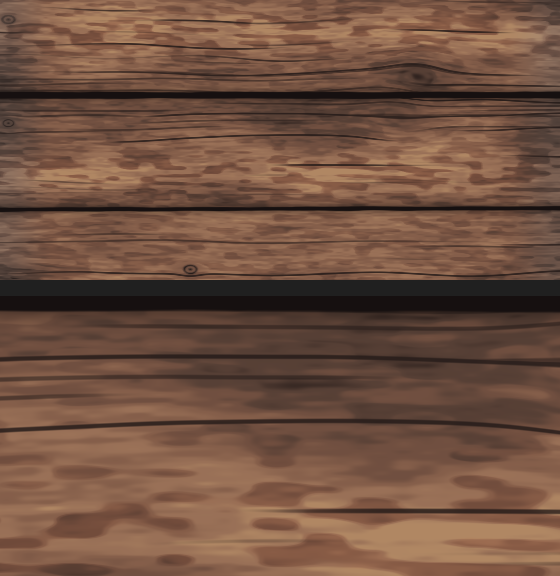
Top, the full canvas; bottom, a detail of the centre.
Give the GLSL for this texture, as a WebGL 1 fragment shader.

```glsl
precision highp float;
// Three weathered wooden planks lying horizontally, parted by two dark gaps.
// Stretched noise gives fibres and flakes, jittered rows give drying cracks,
// and knots bend the grain coordinate so that every layer flows around them.
uniform vec2 u_resolution;

// Palette, dark to light
const vec3 GAP_COLOR = vec3(0.085, 0.062, 0.062);
const vec3 CRACK     = vec3(0.15, 0.11, 0.10);
const vec3 UMBER     = vec3(0.34, 0.25, 0.21);
const vec3 BROWN     = vec3(0.44, 0.31, 0.25);
const vec3 CHESTNUT  = vec3(0.52, 0.37, 0.29);
const vec3 TAN       = vec3(0.60, 0.44, 0.34);
const vec3 STRAW     = vec3(0.69, 0.53, 0.39);

// Layout: canvas height is 1
const float HIGH_GAP = 0.660;
const float LOW_GAP  = 0.254;
const float HIGH_GAP_HALF = 0.0105;
const float LOW_GAP_HALF  = 0.0060;
const int   KNOTS = 5;

// Wear
const float BASE_TONE  = 0.555;
const float BROAD_AMT  = 0.60;
const float FLAKE_AMT  = 0.30;
const float FIBRE_AMT  = 0.36;
const float CRACK_HALF = 0.0013;

float hash(vec2 p) {
  vec3 q = fract(vec3(p.xyx) * 0.1031);
  q += dot(q, q.yzx + 33.33);
  return fract((q.x + q.y) * q.z);
}

float noise(vec2 p) {
  vec2 i = floor(p), f = fract(p);
  f = f * f * (3.0 - 2.0 * f);
  return mix(mix(hash(i), hash(i + vec2(1.0, 0.0)), f.x),
             mix(hash(i + vec2(0.0, 1.0)), hash(i + 1.0), f.x), f.y);
}

float fbm(vec2 p) {
  float sum = 0.0, amp = 0.533;
  for (int i = 0; i < 4; i++) {
    sum += amp * noise(p);
    p = p * 2.03 + 17.7;
    amp *= 0.5;
  }
  return sum;
}

float bump(float x) { return exp(-x * x); }

// Knot centre, radius and strength of its rim
vec4 knotAt(int i) {
  if (i == 0) return vec4(0.03, 0.93, 0.014, 0.6);
  if (i == 1) return vec4(0.03, 0.56, 0.012, 0.5);
  if (i == 2) return vec4(1.49, 0.725, 0.036, 0.2);
  if (i == 3) return vec4(1.43, 0.585, 0.036, 0.1);
  return vec4(0.68, 0.038, 0.014, 0.9);
}

// Broken dark lines, one per jittered row of the grain
float cracks(vec2 g, float rows, float cover, float soft) {
  float row = floor(g.y * rows);
  float h = hash(vec2(row, rows));
  float sway = noise(vec2(g.x * 3.0, row * 7.3)) - 0.5;
  float centre = (row + 0.5 + (h - 0.5) * 0.3 + sway * 0.5) / rows;
  float life = noise(vec2(g.x * 1.7 + h * 40.0, row * 3.1));
  float taper = smoothstep(1.0 - cover, 1.25 - cover, life);
  float halfWidth = CRACK_HALF * taper;
  return taper * (1.0 - smoothstep(halfWidth, halfWidth + soft, abs(g.y - centre)));
}

vec3 woodRamp(float t) {
  vec3 c = mix(CRACK, UMBER, smoothstep(0.0, 0.35, t));
  c = mix(c, BROWN, smoothstep(0.35, 0.53, t));
  c = mix(c, CHESTNUT, smoothstep(0.53, 0.68, t));
  c = mix(c, TAN, smoothstep(0.68, 0.83, t));
  return mix(c, STRAW, smoothstep(0.83, 1.0, t));
}

void main() {
  vec2 p = gl_FragCoord.xy / u_resolution.y;
  float across = gl_FragCoord.x / u_resolution.x;
  float soft = max(1.0 / u_resolution.y, 0.0025);
  float plank = step(LOW_GAP, p.y) + step(HIGH_GAP, p.y);

  // Grain coordinate, bent by knots
  vec2 g = p;
  float knotShade = 0.0;
  for (int i = 0; i < KNOTS; i++) {
    vec4 k = knotAt(i);
    vec2 d = p - k.xy;
    float q = length(d * vec2(0.65, 1.0)) / k.z;
    g.y -= d.y * 0.65 * bump(q * 0.45);
    knotShade += k.w * (0.55 * bump((q - 1.0) * 4.0) + 0.6 * bump(q * 2.5)) + 0.1 * bump(q * 0.6);
  }
  g.y += 0.022 * (noise(vec2(p.x * 2.2 + plank * 9.0, p.y * 4.0)) - 0.5);
  vec2 s = g + vec2(plank * 17.3, 0.0);

  // Tone: worn bands, fibres and short dark flakes
  float peak = plank > 1.5 ? 0.885 : 0.375;
  float glow = plank > 0.5 ? bump((p.y - peak) / 0.095) : 0.32;
  float tone = BASE_TONE + 0.22 * glow;
  tone += BROAD_AMT * (fbm(s * vec2(2.6, 8.0)) - 0.5);
  tone += FIBRE_AMT * (0.6 * noise(s * vec2(9.0, 115.0)) + 0.4 * noise(s * vec2(38.0, 170.0)) - 0.5);
  float flake = smoothstep(0.48, 0.72, noise((s + vec2(0.0, s.x * 0.03)) * vec2(17.0, 72.0)));
  tone -= FLAKE_AMT * (flake - 0.35) * (0.35 + 0.65 * glow);
  tone -= 0.13 * bump((p.x - 0.95) / 0.3) * bump((p.y - 0.58) / 0.06);
  tone -= 0.14 * smoothstep(0.36, 0.5, abs(across - 0.5));
  tone -= knotShade;

  // Colour: redder in dark flakes, greyer at the board ends
  vec3 color = woodRamp(clamp(tone, 0.0, 1.0));
  color *= mix(vec3(1.0), vec3(1.02, 0.96, 0.93), flake * glow);
  float ends = smoothstep(0.40, 0.5, abs(across - 0.5));
  color = mix(color, vec3(dot(color, vec3(0.35, 0.45, 0.20))), 0.3 * ends);

  // Cracks crowd around the upper gap
  float crowd = bump((p.y - HIGH_GAP) / 0.115);
  float crack = max(cracks(s, 21.0, 0.32 + 0.33 * crowd, soft),
                    0.65 * cracks(s + 3.7, 47.0, 0.25 + 0.38 * crowd, soft));
  color = mix(color, CRACK, 0.85 * crack);

  // Gaps with ragged edges and a soft shadow
  float ragged = 0.005 * (fbm(vec2(p.x * 9.0, plank * 5.0)) - 0.5);
  float high = abs(p.y - HIGH_GAP) - HIGH_GAP_HALF;
  float low = abs(p.y - LOW_GAP - 0.003 * (p.x - 1.0)) - LOW_GAP_HALF;
  float edge = min(high, low) + ragged;
  color *= 1.0 - 0.32 * exp(-max(edge, 0.0) / 0.012);
  color = mix(GAP_COLOR, color, smoothstep(-0.5 * soft, soft, edge));
  gl_FragColor = vec4(color, 1.0);
}
```
